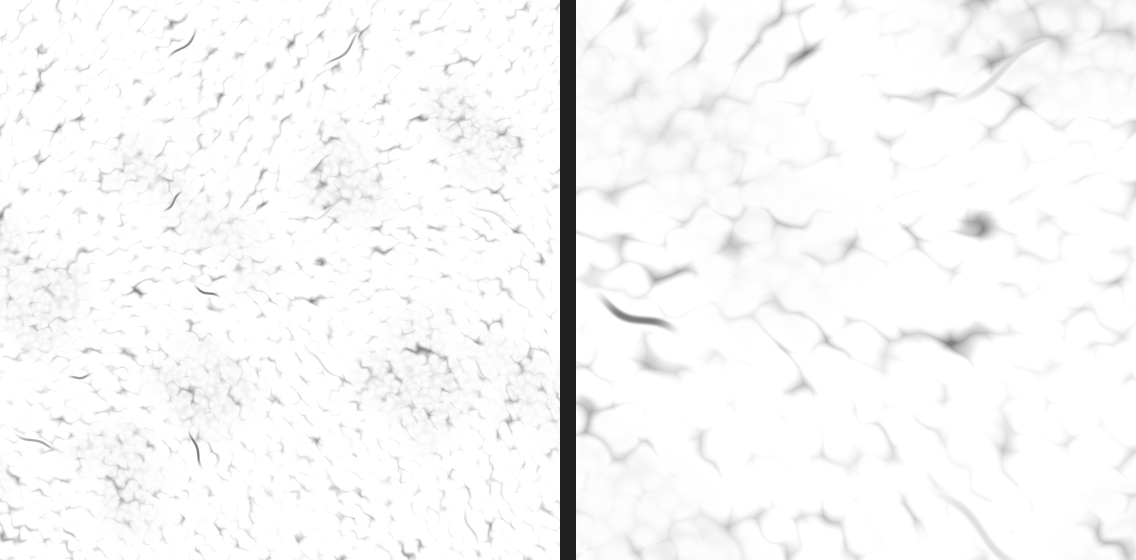
Left, the full canvas; right, a detail of the centre.
Give the GLSL for this texture, as a Shadertoy shader.

```glsl
// Pale paper strewn with fine grey flecks: the broken ridges of a stretched
// cellular noise whose grain turns slowly across the canvas. Soft cloudy
// patches and a few tapered, slightly bent fibres lie over it.

vec2 hash2(vec2 p) {
    vec3 q = fract(p.xyx * vec3(0.1031, 0.1030, 0.0973));
    q += dot(q, q.yzx + 33.33);
    return fract((q.xx + q.yz) * q.zy);
}

// Direction of the grain: rising at the upper left, falling elsewhere
float grainAngle(vec2 p) {
    float side = p.y - 0.35 * p.x + 0.08 * sin(9.0 * p.x + 4.0 * p.y);
    return mix(-0.85, 0.8, smoothstep(0.1, 0.6, side))
         + 0.25 * sin(13.0 * p.x - 7.0 * p.y + 1.0);
}

// Distance to the nearest cell point, stretched along the given angle
float cells(vec2 p, float angle, float stretch) {
    vec2 along = vec2(cos(angle), sin(angle));
    vec2 cell = floor(p);
    float nearest = 9.0;
    for (int y = -2; y <= 2; y++)
    for (int x = -2; x <= 2; x++) {
        vec2 id = cell + vec2(x, y);
        vec2 d = id + hash2(id + 57.0) - p;
        d = vec2(dot(d, along) / stretch, (d.y * along.x - d.x * along.y) * stretch);
        nearest = min(nearest, dot(d, d));
    }
    return sqrt(nearest);
}

// Darkness of a few scattered fibres
float fibres(vec2 p) {
    float ink = 0.0;
    for (int i = 0; i < 18; i++) {
        float n = float(i);
        vec2 center = fract(vec2(0.31, 0.64) + n * vec2(0.7549, 0.5698));
        vec2 rnd = hash2(vec2(n, 11.0));
        float angle = grainAngle(center) + 0.5 * (rnd.x - 0.5);
        float halfLength = mix(0.006, 0.055, rnd.y);
        vec2 d = p - center;
        vec2 q = vec2(dot(d, vec2(cos(angle), sin(angle))),
                      dot(d, vec2(-sin(angle), cos(angle))));
        float t = q.x / halfLength;
        float bend = 0.08 * halfLength * (t * t + sin(4.0 * t + n));
        float taper = 1.0 - smoothstep(0.3, 1.0, abs(t));
        float line = 1.0 - smoothstep(0.0006, 0.0036, abs(q.y - bend));
        float strength = mix(0.12, 0.55, pow(hash2(vec2(n, 29.0)).x, 2.0));
        ink = max(ink, line * taper * strength);
    }
    return ink;
}

void mainImage(out vec4 fragColor, in vec2 fragCoord) {
    vec2 p = fragCoord / iResolution.y;
    float angle = grainAngle(p);

    // Cloudy patches with ragged borders
    vec2 warp = 0.025 * sin(p.yx * vec2(31.0, 27.0) + 2.0 * sin(p * 17.0));
    float patchDist = cells((p + warp) * 3.2 + 5.0, -0.8, 1.25);
    float cloud = 1.0 - smoothstep(0.02, 0.36, patchDist);

    // Flecks where the cell ridges are high, thinned by a coarser noise
    vec2 wobble = 0.0025 * sin(p.yx * 190.0 + 3.0 * sin(p * 83.0));
    float ridge = cells((p + wobble) * 56.0, angle, mix(1.3, 1.05, cloud));
    float density = cells(p * 19.0 + 40.0, angle, 1.2);
    float height = max(ridge - 0.56 + 0.2 * (density - 0.45) + 0.13 * cloud, 0.0);
    float flecks = 0.8 * pow(height, 1.5) * mix(0.55, 1.5, smoothstep(0.15, 0.8, density));

    // Faint haze, rounded by a finer set of cells
    float haze = cloud * (0.015 + 0.07 * smoothstep(0.2, 0.9, cells(p * 75.0, angle, 1.0)));

    float ink = max(min(flecks, 0.5) * mix(1.0, 0.8, cloud) + haze, fibres(p));
    fragColor = vec4(vec3(1.0 - ink), 1.0);
}
```
